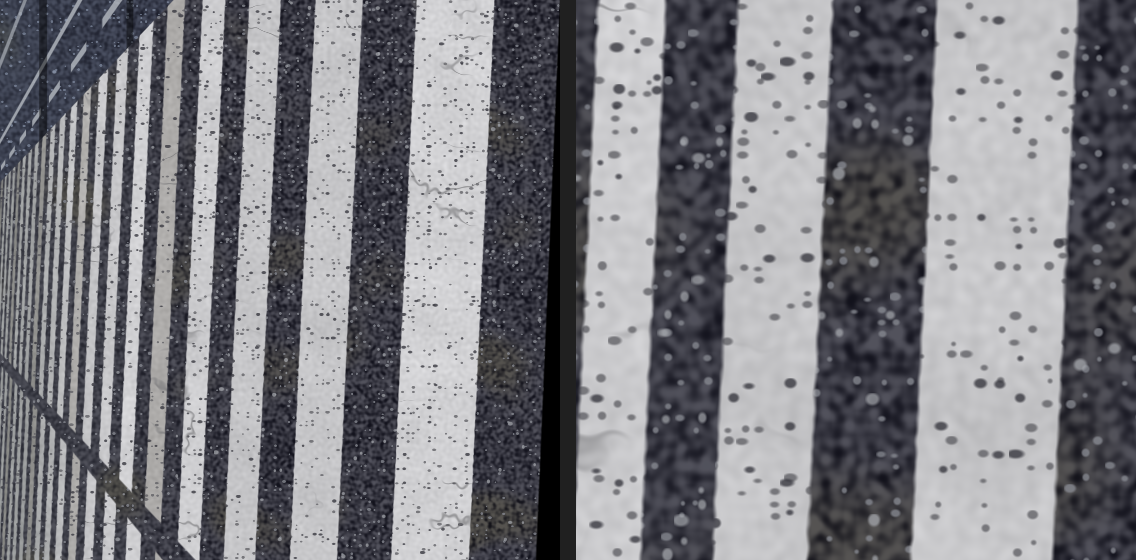
Left, the full canvas; right, a detail of the centre.
This pattern is drawn by a three.js fragment shader. Its source:

```glsl
// Worn zebra crossing seen at a steep angle: about twenty pale bars shrink to the left.
// A reciprocal map of x turns evenly spaced bars into receding ones; gradient noise and
// scattered flecks supply asphalt grain, chipped paint and fine cracks.
varying vec2 vUv;

vec2 hash2(vec2 p) {
  p = vec2(dot(p, vec2(127.1, 311.7)), dot(p, vec2(269.5, 183.3)));
  return fract(sin(p) * 43758.5);
}

float cornerSlope(vec2 cell, vec2 offset) {
  return dot(hash2(cell) * 2.0 - 1.0, offset);
}

float gradientNoise(vec2 p) {
  vec2 i = floor(p), f = fract(p), u = f * f * (3.0 - 2.0 * f);
  vec2 e = vec2(1.0, 0.0);
  return mix(mix(cornerSlope(i, f), cornerSlope(i + e, f - e), u.x),
             mix(cornerSlope(i + e.yx, f - e.yx), cornerSlope(i + 1.0, f - 1.0), u.x), u.y);
}

// One jittered fleck in a share of the cells
float flecks(vec2 p, float density) {
  vec2 cell = floor(p), h = hash2(cell), size = hash2(cell + 71.3);
  vec2 d = fract(p) - mix(vec2(0.35), vec2(0.65), size.yx);
  float radius = mix(0.16, 0.36, size.x);
  d.x *= mix(0.7, 1.3, size.y);
  return step(h.x, density) * (1.0 - smoothstep(radius - 0.12, radius + 0.12, length(d)));
}

// Soft band of the given half width around zero
float band(float d, float halfWidth) {
  return 1.0 - smoothstep(halfWidth - 0.0014, halfWidth + 0.0014, abs(d));
}

// Positive side of an edge, softened
float side(float d) {
  return smoothstep(-0.002, 0.002, d);
}

float depthAt(float x) {
  return 3.271 / (x + 0.1432);
}

vec3 asphalt(vec2 p) {
  float grain = gradientNoise(p * 140.0) + 0.5 * gradientNoise(p * 61.0 + 9.0);
  float patches = gradientNoise(p * 7.0 + 4.0);
  vec3 c = mix(vec3(0.07, 0.07, 0.11), vec3(0.32, 0.32, 0.36),
               smoothstep(-0.65, 0.5, grain + 0.25 * patches));
  c = mix(c, vec3(0.30, 0.31, 0.34), 0.45 * (1.0 - smoothstep(0.0, 0.5, p.x)));
  c *= mix(vec3(1.0), vec3(1.05, 1.02, 0.86), smoothstep(0.05, 0.35, patches));
  c = mix(c, vec3(0.52, 0.53, 0.56), 0.8 * flecks(p * vec2(125.0, 140.0), 0.13));
  return mix(c, vec3(0.66, 0.67, 0.69), 0.7 * flecks(p * 97.0 + 31.0, 0.04));
}

vec3 paint(vec2 p, float bar) {
  vec3 c = mix(vec3(0.61, 0.62, 0.62), vec3(0.81, 0.81, 0.82), smoothstep(0.0, 0.2, p.x));
  float dull = step(1.0, bar) * step(mod(bar, 4.0), 0.5);
  c *= mix(0.95, 1.02, hash2(vec2(bar, 5.0)).x);
  c *= mix(vec3(1.0), vec3(0.88, 0.87, 0.85), dull);
  c += 0.07 * gradientNoise(p * 120.0) + 0.05 * gradientNoise(p * 13.0);
  // Chips through to the road, then hairline cracks
  c = mix(c, vec3(0.36, 0.36, 0.38), 0.75 * flecks(p * vec2(105.0, 135.0) + 17.0, 0.15));
  c = mix(c, vec3(0.22, 0.22, 0.25), 0.8 * flecks(p * vec2(88.0, 120.0) + 53.0, 0.06));
  float ridge = abs(gradientNoise(p * vec2(6.0, 15.0)) + 0.1 * gradientNoise(p * 60.0));
  float cracked = smoothstep(0.12, 0.3, gradientNoise(p * 8.0 + 20.0));
  return mix(c, vec3(0.45, 0.45, 0.46), 0.6 * cracked * (1.0 - smoothstep(0.0, 0.025, ridge)));
}

// Thin lane lines and dashes on the far road
float laneLines(vec2 p) {
  float down = 1.0 - p.y;
  float taper = 0.5 + 2.5 * p.x;
  float lines = band((p.x - 0.143 + 0.565 * down) * 0.87, 0.0042 * taper);
  lines = max(lines, 0.8 * band((p.x - 0.045 + 0.39 * down) * 0.93, 0.003));
  float phase = abs(fract((depthAt(p.x) - 9.48) / 2.08 + 0.5) - 0.5);
  float dash = 1.0 - smoothstep(0.24, 0.30, phase);
  return max(lines, dash * band((p.x - 0.212 + 0.7 * down) * 0.82, 0.0052 * taper));
}

void main() {
  vec2 p = vUv;
  vec3 color = asphalt(p);

  // Far road in the upper left, with two post shadows
  float farRoad = side(p.y - 0.6745 - 1.05 * p.x);
  color = mix(color, color * vec3(0.92, 0.98, 1.07), farRoad);
  color = mix(color, vec3(0.66, 0.68, 0.71), 0.9 * farRoad * laneLines(p));
  float posts = max(band(p.x - 0.232, 0.006), band(p.x - 0.077, 0.007));
  color *= 1.0 - 0.45 * farRoad * posts;

  // Diagonal gap; the bars below it are shifted sideways
  float aboveGap = side((p.y - 0.370 + 1.06 * p.x) * 0.69);
  float belowGap = side((0.349 - 1.2 * p.x - p.y) * 0.64);
  float shift = 0.4 * step(p.y, 0.36 - 1.13 * p.x);

  // Receding bars, leaning slightly
  float depth = depthAt(p.x + 0.046 * (0.5 - p.y));
  float along = depth + shift - 3.022;
  float bar = floor(along);
  float slope = depth * depth / 3.271;
  float inset = 0.262 - abs(fract(along) - 0.5) + 0.0016 * slope * gradientNoise(p * 110.0);
  float bars = smoothstep(-0.0017 * slope, 0.0017 * slope, inset);
  bars *= max(aboveGap, belowGap) * (1.0 - farRoad);
  color = mix(color, paint(p, bar), bars);

  // Black margin along the leaning right side
  color *= 1.0 - side(p.x - 0.957 - 0.043 * p.y);
  gl_FragColor = vec4(color, 1.0);
}
```
